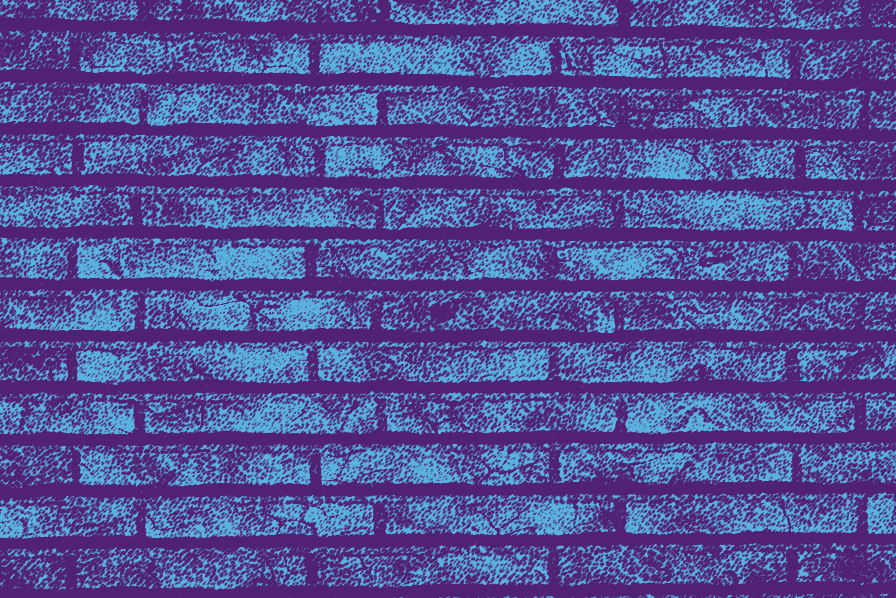
Give the GLSL for this texture, as a WebGL 2 fragment shader.

```glsl
#version 300 es
precision highp float;

uniform vec2 u_resolution;
out vec4 fragColor;

vec2 hash2(vec2 p) {
  p = vec2(dot(p, vec2(127.1, 311.7)), dot(p, vec2(269.5, 183.3)));
  return fract(sin(p) * 43758.55);
}

// Distances to the nearest and second nearest cell points
vec2 cells(vec2 p) {
  vec2 base = floor(p), f = fract(p), nearest = vec2(8.0);
  for (int j = -1; j <= 1; j++)
    for (int i = -1; i <= 1; i++) {
      vec2 o = vec2(i, j);
      float d = length(o + hash2(base + o) - f);
      nearest = d < nearest.x ? vec2(d, nearest.x) : vec2(nearest.x, min(nearest.y, d));
    }
  return nearest;
}

// Layered sines that bend straight edges
vec2 waver(vec2 p) {
  vec2 sum = vec2(0.0);
  float amp = 0.5;
  for (int i = 0; i < 4; i++) {
    sum += amp * sin(p.yx * vec2(1.0, 1.3) + p * 0.6 + float(i) * 2.1);
    p = mat2(1.6, 1.1, -1.1, 1.6) * p;
    amp *= 0.55;
  }
  return sum;
}

float roundedBox(vec2 p, vec2 halfSize, float radius) {
  vec2 d = abs(p) - halfSize + radius;
  return length(max(d, 0.0)) + min(max(d.x, d.y), 0.0) - radius;
}

void main() {
  vec2 p = gl_FragCoord.xy / u_resolution.y;
  float aspect = u_resolution.x / u_resolution.y;
  float px = 1.0 / u_resolution.y;

  // Courses converge slightly to the right and are counted from the top
  vec2 bend = waver(p * 17.0);
  vec2 q = p + bend * vec2(0.003, 0.0022);
  float pitch = 0.0868 - 0.0018 * p.x;
  float level = (1.0 - q.y - 0.041 - 0.0115 * p.x) / pitch;
  float course = floor(level);
  float v = level - course;

  // Alternate courses shift by a quarter of a brick
  float shift = mod(course, 2.0) < 0.5 ? 0.127 : 0.234;
  shift += 0.016 * (hash2(vec2(course, 4.0)).x - 0.5);
  float along = (q.x - shift) / 0.402;
  vec2 id = vec2(floor(along), course);
  vec2 rnd = hash2(id + 7.3);
  vec2 local = vec2((fract(along) - 0.5) * 0.402, (0.575 - v) * pitch);

  // Chipped brick outline
  float chips = cells(p * 42.0).x - 0.45;
  vec2 halfSize = vec2(0.195, 0.0285) - rnd * vec2(0.003, 0.002);
  float d = roundedBox(local, halfSize, 0.007) + chips * 0.005;
  float face = 1.0 - smoothstep(-0.0015 - px, 0.0015 + px, d);

  // Stained, pitted and cracked faces
  vec2 s = p + rnd * 9.0 + bend * 0.018;
  float stain = cells(s * vec2(9.0, 14.0)).x - 0.45;
  float pits = cells(s * 37.0 + 3.0).x - 0.45;
  float brick = 0.53 + 0.26 * (rnd.x - 0.5) + 0.75 * stain + 0.4 * pits;
  brick += 0.16 * smoothstep(-0.011, -0.003, d) * step(local.y, 0.0);
  vec2 split = cells(s * vec2(11.0, 19.0) + bend * 0.25 + 20.0);
  float crack = 1.0 - smoothstep(0.02, 0.09, split.y - split.x);
  brick -= 0.6 * crack * smoothstep(0.35, 0.6, cells(s * 8.0 + 5.0).x);

  // Mortar, darker in the upright joints
  float upright = smoothstep(halfSize.x - 0.003, halfSize.x + 0.001, abs(local.x));
  upright *= smoothstep(0.2, 0.27, v);
  float mortar = 0.44 + 0.35 * chips - 0.42 * upright;
  float tone = mix(mortar, brick, face);

  // Broken outline and the deep shadow under each course
  float rim = 1.0 - smoothstep(0.0006, 0.0026 + px, abs(d));
  tone -= 0.42 * rim * smoothstep(-0.25, 0.2, bend.x + 0.1);
  float bed = min(v, 1.0 - v) + 0.045 * chips + 0.018 * bend.y;
  tone -= 0.95 * (1.0 - smoothstep(0.075, 0.135, bed));

  // Darker borders
  vec2 side = min(p, vec2(aspect, 1.0) - p);
  tone -= 0.16 * (1.0 - smoothstep(0.0, 0.16, side.y));
  tone -= 0.09 * (1.0 - smoothstep(0.0, 0.3, side.x));

  // Fine diagonal grain turns the tone into two inks
  vec2 hatch = vec2((p.x + p.y) * 80.0, (p.x - p.y) * 150.0);
  float grain = cells(hatch + bend * 0.6).x - 0.45;
  grain += 0.35 * (cells(p * 185.0 + 11.0).x - 0.45);
  float ink = smoothstep(-0.36, 0.42, tone - 0.43 + grain * 1.35);

  vec3 purple = vec3(0.318, 0.13, 0.455);
  vec3 blue = vec3(0.35, 0.7, 0.875);
  fragColor = vec4(mix(purple, blue, ink), 1.0);
}
```
